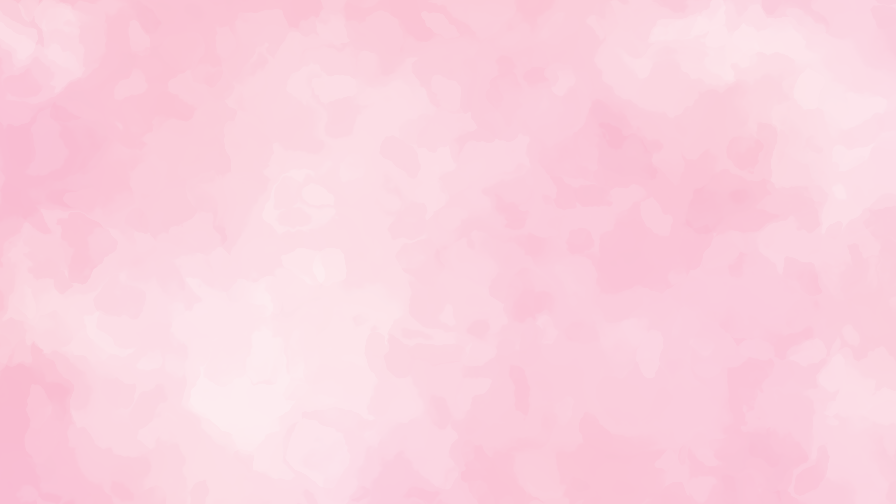
Reproduce this background procedurally as a WebGL 1 fragment shader.

```glsl
precision highp float;

uniform vec2 u_resolution;

#define DEEP_PINK vec3(0.976, 0.742, 0.818)
#define MID_PINK vec3(0.984, 0.840, 0.882)
#define PALE_PINK vec3(0.994, 0.925, 0.937)
#define BASE_TONE 0.16
#define TONE_JITTER 0.32
#define RAGGEDNESS 0.12
#define CRISP_EDGE 0.004
#define SOFT_EDGE 0.07
#define LARGEST_CELL 0.27
#define OPACITY 0.55
#define CONTRAST 1.2
#define WASH_LEVELS 6.0

float hash(vec2 p) {
  return fract(sin(dot(p, vec2(127.1, 311.7))) * 43758.5453);
}

float noise(vec2 p) {
  vec2 i = floor(p);
  vec2 f = fract(p);
  f = f * f * (3.0 - 2.0 * f);
  return mix(mix(hash(i), hash(i + vec2(1.0, 0.0)), f.x),
             mix(hash(i + vec2(0.0, 1.0)), hash(i + 1.0), f.x), f.y);
}

float fbm(vec2 p) {
  float sum = 0.0;
  float amplitude = 0.5;
  for (int i = 0; i < 5; i++) {
    sum += amplitude * noise(p);
    p = mat2(1.6, 1.2, -1.2, 1.6) * p + 7.3;
    amplitude *= 0.5;
  }
  return sum;
}

float pool(vec2 p, vec2 center, vec2 radius) {
  vec2 q = (p - center) / radius;
  return exp(-dot(q, q));
}

// Broad light and dark composition, 0 = deep, 1 = pale
float broadTone(vec2 p) {
  float tone = BASE_TONE + 0.20 * (noise(p * 3.1 + 4.0) - 0.5);
  vec2 leaning = p - vec2(0.22 * (p.y - 0.35), 0.0);
  tone += 0.72 * pool(leaning, vec2(0.61, 0.25), vec2(0.31, 0.42));
  tone += 0.24 * pool(p, vec2(0.72, 0.78), vec2(0.36, 0.22));
  tone += 0.40 * pool(p, vec2(0.14, 0.37), vec2(0.24, 0.12));
  tone += 0.56 * pool(p, vec2(1.46, 0.92), vec2(0.24, 0.13));
  tone += 0.48 * pool(p, vec2(1.70, 0.70), vec2(0.16, 0.20));
  tone += 0.48 * pool(p, vec2(1.76, 0.16), vec2(0.17, 0.17));
  tone += 0.60 * pool(p, vec2(0.06, 0.94), vec2(0.11, 0.09));
  tone += 0.20 * pool(p, vec2(1.20, 0.22), vec2(0.32, 0.22));
  return tone;
}

// Overlapping translucent dabs on a jittered grid
float paintDabs(float tone, vec2 p, float cell, float seed) {
  vec2 home = floor(p / cell);
  for (int y = -1; y <= 1; y++) {
    for (int x = -1; x <= 1; x++) {
      vec2 id = home + vec2(float(x), float(y));
      vec2 key = id + seed;
      vec2 jitter = vec2(hash(key), hash(key + 31.7)) - 0.5;
      vec2 center = (id + 0.5 + 0.6 * jitter) * cell;
      float radius = cell * mix(0.40, 0.85, hash(key + 53.1));
      float softness = hash(key + 71.9);
      float edge = mix(CRISP_EDGE, min(SOFT_EDGE, 0.5 * cell), softness * softness);
      float mask = smoothstep(0.0, edge, radius - length(p - center));
      float dabTone = broadTone(center) + TONE_JITTER * (hash(key + 97.3) - 0.5);
      float strength = OPACITY * step(0.35, hash(key + 13.7));
      tone = mix(tone, dabTone, strength * mask);
    }
  }
  return tone;
}

void main() {
  vec2 p = gl_FragCoord.xy / u_resolution.y;

  // Ragged, feathery paint outlines
  vec2 warp = vec2(fbm(p * 10.0), fbm(p * 10.0 + 23.5)) - 0.48;
  vec2 q = p + RAGGEDNESS * warp;

  // Large washes first, small dabs on top
  float tone = broadTone(q);
  float cell = LARGEST_CELL;
  for (int i = 0; i < 4; i++) {
    tone = paintDabs(tone, q, cell, 19.0 * float(i));
    cell *= 0.58;
  }

  // Pigment variation, gathered into washes with firm drying edges
  tone += 0.12 * (fbm(p * 9.0 + 5.0) - 0.48);
  tone = (tone - 0.45) * CONTRAST + 0.44;
  float level = tone * WASH_LEVELS;
  float dried = (floor(level) + smoothstep(0.35, 0.65, fract(level))) / WASH_LEVELS;
  tone = clamp(mix(tone, dried, 0.6), 0.0, 1.0);

  // Pink ramp with a warm to cool drift
  vec3 color = mix(DEEP_PINK, MID_PINK, min(tone * 2.0, 1.0));
  color = mix(color, PALE_PINK, max(tone * 2.0 - 1.0, 0.0));
  color.b += 0.02 * (noise(p * 2.7 + 11.0) - 0.5);
  gl_FragColor = vec4(color, 1.0);
}
```
